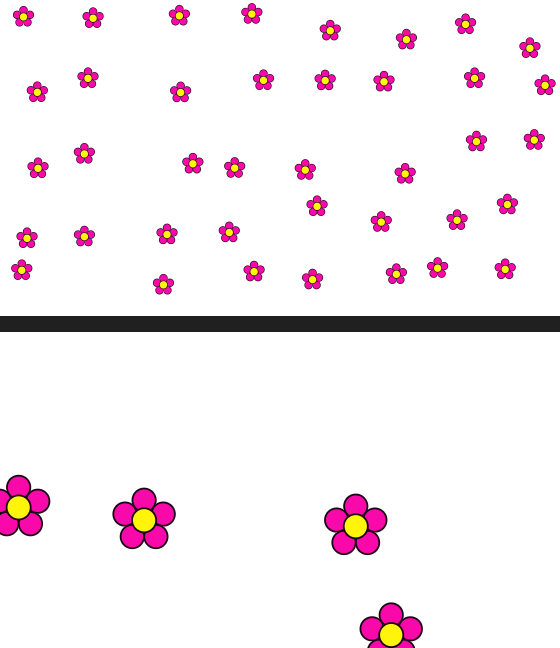
Top: the whole. Bottom: its middle third, enlarged.
A WebGL 1 fragment shader for this pattern:

```glsl
precision highp float;

uniform vec2 u_resolution;

// Lengths are fractions of the canvas height
#define CELL vec2(0.2222, 0.2)
#define JITTER 0.62
#define EMPTY_SHARE 0.05
#define PETALS 5.0
#define PETAL_RADIUS 0.0123
#define PETAL_REACH 0.0212
#define HEART_RADIUS 0.0127
#define LINE_WIDTH 0.0019
#define PAPER vec3(1.0)
#define PINK vec3(0.975, 0.035, 0.665)
#define YELLOW vec3(1.0, 0.955, 0.04)
#define INK vec3(0.1, 0.02, 0.08)

vec2 hash2(vec2 p) {
  vec2 k = vec2(dot(p, vec2(127.1, 311.7)), dot(p, vec2(269.5, 183.3)));
  return fract(sin(k) * 43758.55);
}

// Antialiased coverage of a signed distance
float cover(float d) {
  return clamp(0.5 - d * u_resolution.y, 0.0, 1.0);
}

// Filled shape with an ink line centred on its edge
vec3 inked(vec3 base, vec3 fill, float d) {
  vec3 color = mix(base, INK, cover(d - 0.5 * LINE_WIDTH));
  return mix(color, fill, cover(d + 0.5 * LINE_WIDTH));
}

// Distance to a ring of petals, one pointing up
float petalRing(vec2 p) {
  float sector = 6.28319 / PETALS;
  float angle = atan(p.x, p.y + 1e-6);
  angle = mod(angle + 0.5 * sector, sector) - 0.5 * sector;
  vec2 q = length(p) * vec2(sin(angle), cos(angle));
  return length(q - vec2(0.0, PETAL_REACH)) - PETAL_RADIUS;
}

void main() {
  vec2 uv = gl_FragCoord.xy / u_resolution.y;

  // One jittered flower per cell, with a few cells left empty
  vec2 cell = floor(uv / CELL);
  vec2 center = (cell + 0.5 + JITTER * (hash2(cell + 3.0) - 0.5)) * CELL;
  vec2 p = uv - center;
  float present = step(EMPTY_SHARE, hash2(cell + 41.0).x);

  // Petals first, then the heart on top
  vec3 flower = inked(PAPER, PINK, petalRing(p));
  flower = inked(flower, YELLOW, length(p) - HEART_RADIUS);

  gl_FragColor = vec4(mix(PAPER, flower, present), 1.0);
}
```
